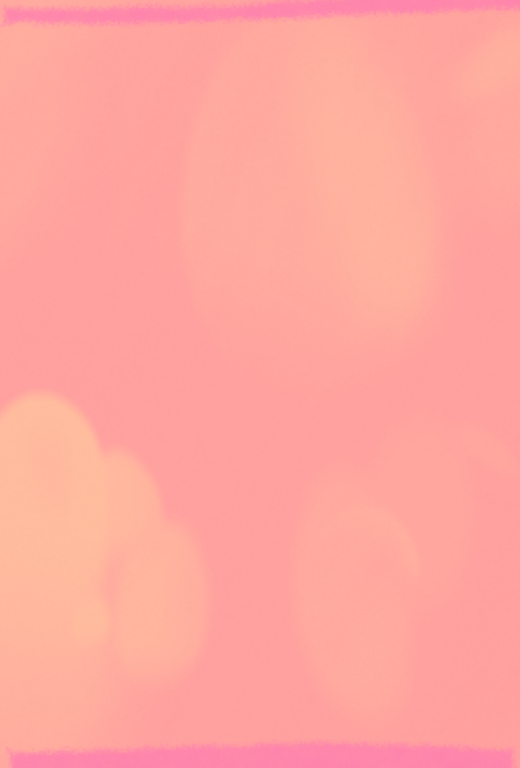
Write a Shadertoy shader that draws this background.

```glsl
// Soft pastel painting: a tall petal over rounded clouds on a coral ground.
// Feathered ellipses are layered into one "warmth" value that picks a colour
// between coral and peach; grainy pink chalk strips close the top and bottom.

#define ASPECT 0.676
#define CORAL vec3(1.0, 0.622, 0.622)
#define PEACH vec3(1.0, 0.755, 0.618)
#define CHALK vec3(0.995, 0.505, 0.68)
#define WOBBLE 0.012
#define STREAK 0.26
#define GRAIN 0.008
#define GRAIN_SCALE 330.0

float hash(vec2 p) {
    vec3 q = fract(p.xyx * 0.1031);
    q += dot(q, q.yzx + 33.33);
    return fract((q.x + q.y) * q.z);
}

float noise(vec2 p) {
    vec2 i = floor(p), f = fract(p);
    f = f * f * (3.0 - 2.0 * f);
    return mix(mix(hash(i), hash(i + vec2(1, 0)), f.x),
               mix(hash(i + vec2(0, 1)), hash(i + vec2(1, 1)), f.x), f.y);
}

float fbm(vec2 p) {
    float sum = 0.0, amp = 0.5;
    for (int i = 0; i < 4; i++) {
        sum += amp * noise(p);
        p = p * 2.03 + 17.0;
        amp *= 0.5;
    }
    return sum;
}

vec2 turn(vec2 v, float a) {
    float c = cos(a), s = sin(a);
    return mat2(c, -s, s, c) * v;
}

// Feathered ellipse: 1 inside, 0 outside
float lobe(vec2 p, vec2 centre, vec2 radii, float tilt, float feather) {
    float d = (length(turn(p - centre, tilt) / radii) - 1.0) * min(radii.x, radii.y);
    return 1.0 - smoothstep(-feather, feather, d);
}

// Long brush marks running along a tilted axis
float streaks(vec2 p, float tilt) {
    vec2 q = turn(p, tilt);
    return fbm(vec2(q.x * 30.0, q.y * 3.0)) - 0.47;
}

float upperWarmth(vec2 p) {
    float w = 0.06 + 0.09 * smoothstep(0.5, 1.0, p.y);

    // Washes in the upper corners
    w = mix(w, 0.36, 0.8 * lobe(p, vec2(0.01, 0.82), vec2(0.08, 0.15), -0.35, 0.045));
    w = mix(w, 0.44, 0.7 * lobe(p, vec2(0.03, 0.96), vec2(0.15, 0.05), 0.5, 0.04));
    w = mix(w, 0.22, lobe(p, vec2(0.47, 0.81), vec2(0.14, 0.18), 0.0, 0.035));
    w = mix(w, 0.32, 0.8 * lobe(p, vec2(0.66, 0.83), vec2(0.05, 0.10), -0.2, 0.022));
    w = mix(w, 0.56, 0.8 * lobe(p, vec2(0.645, 0.92), vec2(0.065, 0.03), 0.7, 0.02));

    // Petal, dissolving downward and sooner on its left side
    float fade = smoothstep(0.43, 0.67, p.y - 0.45 * max(0.0, 0.40 - p.x));
    float feather = mix(0.010, 0.03, smoothstep(0.3, 0.5, p.x));
    float petal = fade * lobe(p, vec2(0.40, 0.72), vec2(0.163, 0.27), 0.0, feather);
    w = mix(w, 0.33, petal);

    // Slanted heart: firm outer rim, streaky inner side
    float rim = lobe(p, vec2(0.425, 0.735), vec2(0.137, 0.19), 0.0, 0.012);
    float heart = lobe(p, vec2(0.478, 0.745), vec2(0.062, 0.19), 0.30, 0.038);
    w = mix(w, 0.40, 0.7 * rim * smoothstep(0.36, 0.50, p.x) * fade);
    w = mix(w, 0.58, 0.95 * heart * smoothstep(0.50, 0.66, p.y));
    w += STREAK * streaks(p, -0.3) * max(petal * (0.5 + 0.5 * heart), 0.3 * fade);
    return w;
}

float leftCloud(vec2 p, float w) {
    float settle = smoothstep(0.02, 0.22, p.y);
    w = mix(w, 0.42, lobe(p, vec2(0.03, 0.14), vec2(0.14, 0.15), 0.0, 0.06));
    // Two outer puffs, each warmest near its inner side
    float puff = lobe(p, vec2(0.211, 0.205), vec2(0.062, 0.112), -0.1, 0.012);
    w = mix(w, mix(0.64, 0.42, smoothstep(0.20, 0.27, p.x)), puff * smoothstep(0.07, 0.17, p.y));
    puff = lobe(p, vec2(0.156, 0.320), vec2(0.055, 0.091), 0.1, 0.009);
    w = mix(w, mix(0.76, 0.58, smoothstep(0.14, 0.21, p.x)), puff * smoothstep(0.22, 0.32, p.y));
    // Tall front puff: round crown that melts into the body below
    w = mix(w, 0.70, settle * lobe(p, vec2(0.03, 0.21), vec2(0.105, 0.19), 0.0, 0.03));
    float crown = lobe(p, vec2(0.052, 0.352), vec2(0.084, 0.135), 0.0, 0.008);
    float trunk = lobe(p, vec2(0.045, 0.30), vec2(0.092, 0.15), 0.0, 0.012);
    w = mix(w, 0.87, max(crown, trunk) * smoothstep(0.14, 0.34, p.y));
    w = mix(w, 0.74, 0.8 * lobe(p, vec2(0.065, 0.385), vec2(0.022, 0.05), 0.2, 0.02));
    w = mix(w, 0.82, smoothstep(0.14, 0.19, p.y)
        * lobe(p, vec2(0.120, 0.186), vec2(0.024, 0.037), -0.2, 0.008));
    return w;
}

float rightCloud(vec2 p, float w) {
    w = mix(w, 0.23, 0.9 * lobe(p, vec2(0.545, 0.33), vec2(0.070, 0.125), 0.0, 0.02));
    w = mix(w, 0.30, 0.8 * lobe(p, vec2(0.635, 0.41), vec2(0.045, 0.016), -0.7, 0.012));
    w = mix(w, 0.32, lobe(p, vec2(0.452, 0.235), vec2(0.068, 0.152), 0.05, 0.016));
    // Crescent: a lobe minus its shifted copy, with shade beneath it
    float outer = lobe(p, vec2(0.475, 0.255), vec2(0.070, 0.085), 0.0, 0.007);
    float inner = lobe(p, vec2(0.458, 0.238), vec2(0.070, 0.085), 0.0, 0.018);
    w = mix(w, 0.19, 0.8 * lobe(p, vec2(0.505, 0.235), vec2(0.035, 0.045), 0.3, 0.02));
    w = mix(w, 0.44, outer * (1.0 - inner) * smoothstep(0.22, 0.27, p.y));
    return mix(w, 0.34, 0.8 * lobe(p, vec2(0.490, 0.155), vec2(0.046, 0.09), 0.0, 0.02));
}

// Chalk strip between two heights: soft rim broken up by grain
float strip(vec2 p, float low, float high, float left, float right) {
    float crumble = (noise(p * GRAIN_SCALE) - 0.5) * 0.007 + (fbm(p * 30.0) - 0.47) * 0.008;
    float d = min(min(p.y - low, high - p.y), min(p.x - left, right - p.x)) + crumble;
    return smoothstep(-0.005, 0.009, d);
}

void mainImage(out vec4 fragColor, in vec2 fragCoord) {
    vec2 p = fragCoord / iResolution.xy * vec2(ASPECT, 1.0);
    vec2 q = p + WOBBLE * (vec2(fbm(p * 9.0), fbm(p * 9.0 + 40.0)) - 0.47);

    float warmth = rightCloud(q, leftCloud(q, upperWarmth(q)));
    warmth += 0.07 * streaks(p, -0.5);
    vec3 colour = mix(CORAL, PEACH, clamp(warmth, 0.0, 1.0));

    // Chalk strips: the upper one climbs to the right, the lower one arches
    float climb = smoothstep(0.2, 0.65, p.x);
    float chalk = strip(p, 0.968 + 0.017 * climb, 0.992 + 0.025 * climb, 0.003, 0.70);
    float arch = 0.022 + 0.012 * smoothstep(0.0, 0.45, p.x) - 0.009 * smoothstep(0.5, 0.67, p.x);
    chalk = max(chalk, strip(p, -0.02, arch, 0.012, 0.668));
    colour = mix(colour, CHALK, chalk * (0.72 + 0.26 * fbm(p * 50.0)));

    colour += GRAIN * (noise(p * GRAIN_SCALE) - 0.5);
    fragColor = vec4(clamp(colour, 0.0, 1.0), 1.0);
}
```
